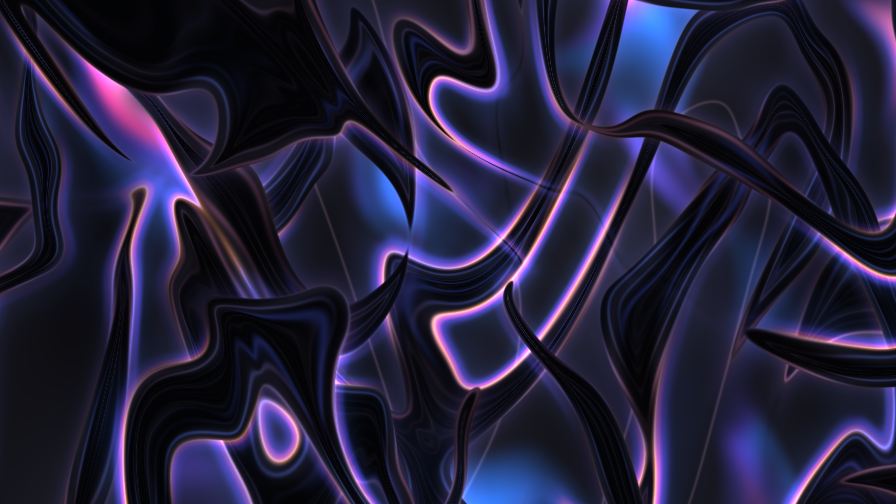
Write a WebGL 1 fragment shader that draws this background.

```glsl
precision highp float;
uniform vec2 u_resolution;

#define FOLD_SCALE vec2(1.95, 1.05)
#define FIRST_TILT 0.30
#define WARP 1.15
#define FOLD_WIDTH 0.094
#define RIM_WIDTH 0.0036
#define RIM_GAIN 0.85
#define STRIPES 300.0
#define GLOW_GAIN 1.2
#define CHARCOAL vec3(0.083, 0.084, 0.113)
#define BLUE vec3(0.10, 0.36, 0.80)
#define VIOLET vec3(0.29, 0.23, 0.86)
#define PINK vec3(0.95, 0.25, 0.62)

vec2 hashDirection(vec2 cell) {
  float angle = 6.2832 * fract(sin(dot(cell, vec2(127.1, 311.7))) * 43758.5);
  return vec2(cos(angle), sin(angle));
}

// Gradient noise, roughly -0.6 to 0.6
float noise(vec2 p) {
  vec2 i = floor(p), f = p - i;
  vec2 u = f * f * f * (f * (f * 6.0 - 15.0) + 10.0);
  vec2 e = vec2(1.0, 0.0);
  float bottom = mix(dot(hashDirection(i), f), dot(hashDirection(i + e.xy), f - e.xy), u.x);
  float top = mix(dot(hashDirection(i + e.yx), f - e.yx), dot(hashDirection(i + 1.0), f - 1.0), u.x);
  return mix(bottom, top, u.y);
}

vec2 noise2(vec2 p) {
  return vec2(noise(p), noise(p + vec2(37.2, 17.9)));
}

// Height of the cloth: stretched and twice warped noise
float clothHeight(vec2 p, float seed) {
  vec2 q = p * FOLD_SCALE + seed;
  q += WARP * noise2(q * 0.8 + 5.3);
  q += 0.22 * WARP * noise2(q * 1.7 + 9.1);
  return noise(q);
}

// Fold field, negative inside; folds taper off where the width gets small
float foldField(vec2 p, float seed) {
  float h = clothHeight(p, seed);
  float width = FOLD_WIDTH * (0.9 + 2.3 * noise(p * 1.6 + seed * 1.7));
  return sqrt(h * h + 0.0012) - width;
}

// Spectral edge light, running from orange at the crease to blue outside
vec3 rimLight(float d, float warmth) {
  float x = d / RIM_WIDTH;
  vec3 light = mix(vec3(0.36, 0.36, 0.85), vec3(0.98, 0.60, 0.30), warmth) * exp(-x * x);
  light += mix(0.15, 0.60, warmth) * PINK * exp(-pow((x - 1.6) / 1.2, 2.0));
  light += 0.50 * VIOLET * exp(-pow((x - 3.4) / 2.4, 2.0));
  return light + 0.22 * BLUE * exp(-max(x, 0.0) / 9.0) * step(0.0, x);
}

// Black lacquer with fine coloured reflections that follow the edge
vec3 foldInterior(vec2 p, float depth, float seed) {
  float drift = noise(p * 3.1 + seed);
  float wave = 0.5 + 0.5 * cos(depth * STRIPES * (1.0 + 0.6 * drift) + 7.0 * drift);
  float band = 0.5 + 0.5 * cos(depth * 105.0 + 9.0 * noise(p * 2.0 - seed));
  vec3 tint = mix(vec3(0.42, 0.23, 0.32), vec3(0.20, 0.27, 0.58), smoothstep(-0.25, 0.25, drift));
  vec3 color = vec3(0.009, 0.010, 0.018);
  color += tint * (0.1 + 0.9 * pow(wave, 4.0)) * (0.25 + 0.75 * band) * exp(-depth * 38.0) * 0.9;
  color += CHARCOAL * band * band * exp(-depth * 14.0) * 0.7;
  float streak = exp(-pow((depth - 0.035 - 0.05 * drift) / 0.008, 2.0));
  return color + streak * vec3(0.07, 0.09, 0.24) * smoothstep(0.0, 0.35, noise(p * 3.1 - seed));
}

// Soft reflections on the open cloth, blue at the skirts and pink to orange at hot spots
vec3 softGlow(vec2 p) {
  vec2 q = p + 0.20 * noise2(p * 3.0 + 2.0);
  q.x += 0.2 * q.y;
  float shape = noise(q * vec2(3.6, 1.8) + 41.0);
  float amount = smoothstep(0.05, 0.42, shape);
  float hue = noise(q * 2.6 + 63.0);
  vec3 color = mix(BLUE, VIOLET, smoothstep(-0.12, 0.1, hue));
  color = mix(color, PINK, smoothstep(0.06, 0.22, hue) * smoothstep(0.15, 0.32, shape));
  color.g += 0.25 * smoothstep(0.2, 0.35, hue) * amount;
  float crinkle = 0.75 + 1.5 * noise(q * vec2(9.0, 4.5) + 11.0);
  return color * amount * crinkle * GLOW_GAIN;
}

void main() {
  vec2 p = gl_FragCoord.xy / u_resolution.y;
  float pixel = 1.0 / u_resolution.y;

  // Open cloth
  vec3 color = CHARCOAL * (0.95 + 1.0 * noise(p * vec2(2.8, 1.6) + 7.0));
  color += softGlow(p);

  // Faint contour lines
  vec2 e = vec2(0.002, 0.0);
  float sheet = clothHeight(p, 71.0);
  float slope = length(vec2(clothHeight(p + e.xy, 71.0), clothHeight(p + e.yx, 71.0)) - sheet) / e.x;
  float contour = abs(sheet - 0.15) / max(slope, 0.4);
  color += vec3(0.14, 0.10, 0.11) * exp(-pow(contour / 0.003, 2.0));

  // Layers of folds, each finer, turned further and over the one before
  for (int layer = 0; layer < 3; layer++) {
    float seed = 13.7 + 21.3 * float(layer);
    float scale = 1.0 + 0.2 * float(layer);
    float tilt = FIRST_TILT - 0.45 * float(layer);
    vec2 q = mat2(cos(tilt), sin(tilt), -sin(tilt), cos(tilt)) * p * scale;
    float field = foldField(q, seed);
    vec2 gradient = (vec2(foldField(q + e.xy, seed), foldField(q + e.yx, seed)) - field) / e.x;
    float d = field / sqrt(dot(gradient, gradient) + 0.25) / scale;
    float inside = 1.0 - smoothstep(-pixel, pixel, d);

    // One flank of a fold catches most of the light
    float flank = clamp(6.0 * clothHeight(q, seed), -1.0, 1.0);
    float lit = smoothstep(0.0, 0.5, noise(p * 2.1 + seed * 2.3) + 0.22 * flank);
    float warmth = smoothstep(-0.25, 0.15, noise(p * 2.7 + seed * 3.1));
    color = mix(color, foldInterior(p, max(-d, 0.0), seed), inside);
    color += rimLight(d, warmth) * RIM_GAIN * (0.07 + 1.1 * lit) * mix(1.0, 0.7, inside);
    color += vec3(0.035, 0.033, 0.060) * exp(-max(d, 0.0) * 25.0) * (1.0 - inside);
  }

  gl_FragColor = vec4(clamp(color, 0.0, 1.0), 1.0);
}
```
